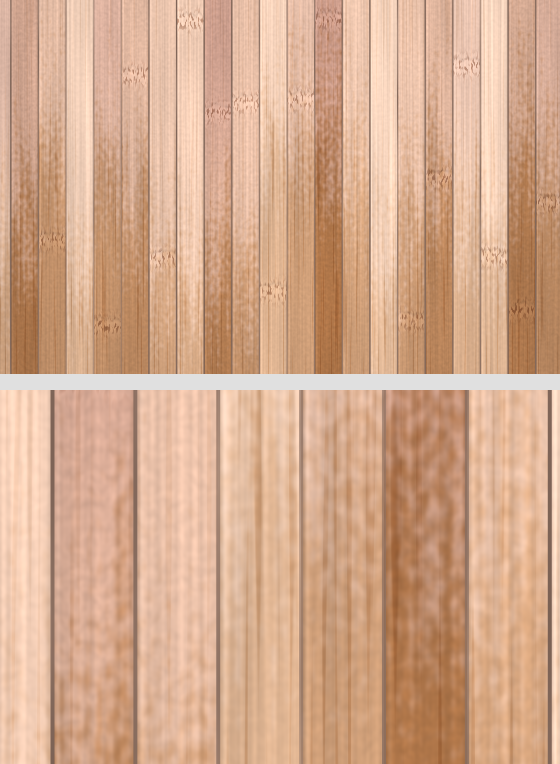
Top: the whole. Bottom: its middle third, enlarged.
A Shadertoy shader for this texture:

```glsl
// A mat of upright bamboo slats: about twenty strips, pink and pale above, tan below.
// Each strip takes its tone, stain height and growth node from hashes of its index;
// stretched gradient noise gives the fibres, mottled stains, pores and node marks.

float hash(vec2 p) {
    vec3 q = fract(p.xyx * vec3(0.1031, 0.1030, 0.0973));
    q += dot(q, q.yzx + 33.33);
    return fract((q.x + q.y) * q.z);
}

float gradientDot(vec2 cell, vec2 offset) {
    float angle = 6.2832 * hash(cell + 71.0);
    return dot(vec2(cos(angle), sin(angle)), offset);
}

// Gradient noise, roughly -0.7 to 0.7
float noise(vec2 p) {
    vec2 i = floor(p), f = p - i;
    vec2 u = f * f * f * (f * (f * 6.0 - 15.0) + 10.0);
    vec2 e = vec2(1.0, 0.0);
    return mix(mix(gradientDot(i, f), gradientDot(i + e.xy, f - e.xy), u.x),
               mix(gradientDot(i + e.yx, f - e.yx), gradientDot(i + 1.0, f - 1.0), u.x), u.y);
}

// Bare wood: pale or dark by tone, browner below a mottled stain line
vec3 woodColor(float id, vec2 p, float tone) {
    float stainLine = 0.43 + 0.4 * (hash(vec2(id, 5.0)) - 0.5);
    float ragged = 0.22 * noise(p * vec2(2.0, 5.0)) + 0.2 * noise(p * vec2(10.0, 3.0))
                 + 0.26 * noise(p * vec2(7.0, 60.0));
    float stain = 1.0 - smoothstep(-0.28, 0.28, p.y - stainLine + ragged);
    vec3 upper = mix(vec3(0.96, 0.83, 0.74), vec3(0.78, 0.60, 0.51), tone);
    vec3 lower = mix(vec3(0.90, 0.74, 0.61), vec3(0.60, 0.37, 0.19), tone);
    vec3 color = mix(upper, lower, stain);

    // Long unbroken fibres, strongest on pale strips
    float fibre = noise(p * vec2(9.3, 0.9)) + noise(p * vec2(17.1, 1.7) + 13.7);
    color *= 1.0 + (0.09 - 0.04 * tone) * fibre;

    // Sparse thin brown lines and fine pores roughening the surface
    float line = smoothstep(0.16, 0.42, noise(p * vec2(13.0, 2.6) + 40.0));
    color = mix(color, color * vec3(0.88, 0.80, 0.70), line * (0.25 + 0.45 * stain));
    vec2 slanted = p + vec2(0.0, 0.006 * noise(p * vec2(3.0, 20.0)));
    float pores = noise(slanted * vec2(6.0, 105.0) + 5.3) + 0.7 * noise(slanted * vec2(13.7, 150.0));
    color *= 1.0 + 0.06 * pores * (0.4 + 0.9 * tone);
    return color * (1.0 + 0.08 * noise(p * vec2(1.2, 3.0) + 9.0));
}

// Growth node: a slightly pale band crossed by fine dark squiggles
vec3 addNode(vec3 color, float id, float across, vec2 p) {
    float h = hash(vec2(id, 17.0));
    float nodeHeight = 0.1 + 1.25 * h * h;
    float d = p.y - nodeHeight + 0.012 * noise(p * vec2(6.0, 2.0));
    float band = exp(-pow(d / 0.027, 2.0));
    float bend = 0.9 * noise(p * vec2(5.0, 60.0));
    float marks = smoothstep(-0.02, 0.35, noise(vec2(p.x * 14.0 + bend, p.y * 62.0)));
    float ridge = exp(-pow((d - 0.02 + 0.02 * pow(across - 0.5, 2.0)) / 0.004, 2.0));
    color = mix(color, color * 1.03 + 0.03, band);
    color = mix(color, color * vec3(0.70, 0.60, 0.54), 0.85 * marks * band);
    return color * (1.0 - 0.06 * ridge);
}

void mainImage(out vec4 fragColor, in vec2 fragCoord) {
    vec2 uv = fragCoord / iResolution.xy;
    float x = uv.x * 20.27 + 0.61;
    float pixel = 20.27 / iResolution.x;
    float id = floor(x), across = x - id;
    vec2 p = vec2(across + id * 7.37, uv.y);

    // Pale strips recur every three or four, with random variation
    float tone = 0.4 - 0.27 * cos(6.2832 * (id - 3.0) / 3.65);
    tone = clamp(tone + 0.28 * (hash(vec2(id, 3.0)) - 0.5), 0.0, 1.0);
    vec3 color = addNode(woodColor(id, p, tone), id, across, p);

    // Some strips carry a rosy tint towards the top
    float rosy = smoothstep(0.6, 1.0, hash(vec2(id, 29.0))) * smoothstep(0.3, 0.9, uv.y);
    color *= mix(vec3(1.0), vec3(0.96, 0.93, 0.96), rosy);

    // Soft light from the top centre
    color *= 1.04 - 0.2 * pow(uv.x - 0.53, 2.0) - 0.04 * pow(1.0 - uv.y, 2.0);

    // Slightly rounded edges with a crisp lit rim on the left
    float edge = min(across, 1.0 - across);
    color *= 1.0 - 0.05 * (1.0 - smoothstep(0.0, 0.09, edge));
    color += 0.05 * exp(-pow((across - 0.07) / 0.03, 2.0));

    // Thin grey-brown joints; some are deep, others nearly closed
    float joint = floor(x + 0.5);
    float depth = 0.45 + 0.5 * hash(vec2(joint, 41.0)) + 0.35 * noise(vec2(joint * 3.7, uv.y * 6.0));
    float halfWidth = 0.024;
    float toLeft = clamp(x - joint + 0.5 * pixel, -halfWidth, halfWidth);
    float toRight = clamp(x - joint - 0.5 * pixel, -halfWidth, halfWidth);
    float gap = (toLeft - toRight) / pixel;
    vec3 gapColor = mix(vec3(0.66, 0.54, 0.48), vec3(0.48, 0.38, 0.33), depth);
    color = mix(color, gapColor, clamp(depth + 0.15, 0.0, 1.0) * gap);

    fragColor = vec4(clamp(color, 0.0, 1.0), 1.0);
}
```
